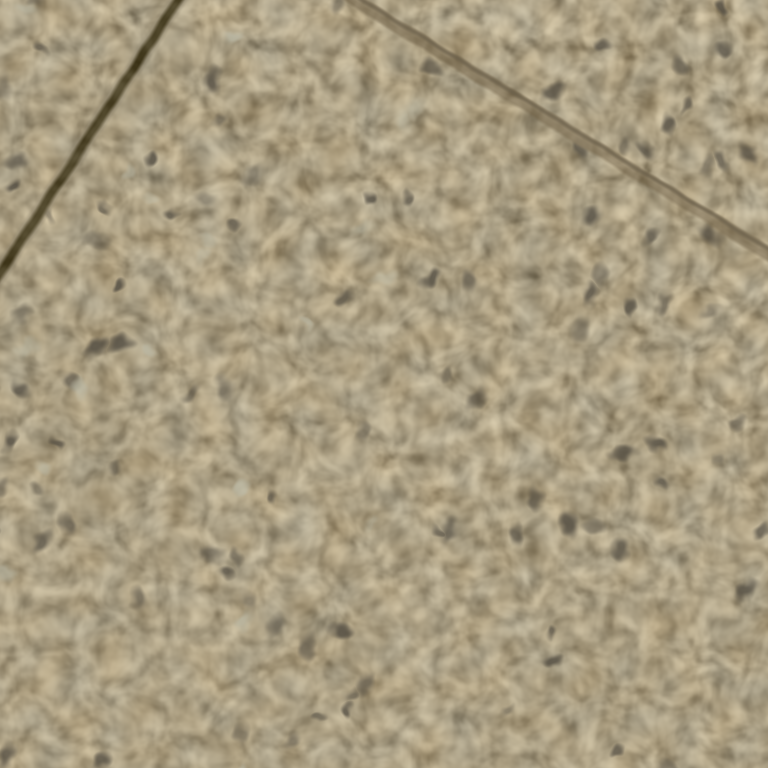
A WebGL 2 fragment shader for this texture:

```glsl
#version 300 es
precision highp float;

uniform vec2 u_resolution;
out vec4 fragColor;

#define GRAIN_SCALE 41.0
#define GRAIN_CONTRAST 0.195
#define CHIP_CELLS 26.0
#define CHIP_SHARE 0.13
#define PALE_SHARE 0.03
#define STONE vec3(0.675, 0.627, 0.517)
#define CHIP_DARK vec3(0.31, 0.29, 0.25)
#define CHIP_PALE vec3(0.74, 0.74, 0.67)
#define DEEP_JOINT vec3(0.27, 0.235, 0.125)
#define SHALLOW_JOINT vec3(0.535, 0.48, 0.375)

float hash(vec2 p) {
    return fract(sin(dot(p, vec2(127.1, 311.7))) * 43758.5453);
}

vec2 direction(vec2 cell) {
    float angle = 6.28318 * hash(cell);
    return vec2(cos(angle), sin(angle));
}

// Gradient noise, roughly -0.7 to 0.7
float noise(vec2 p) {
    vec2 i = floor(p), f = fract(p);
    vec2 w = f * f * (3.0 - 2.0 * f);
    vec2 e = vec2(1.0, 0.0);
    float bottom = mix(dot(direction(i), f), dot(direction(i + e.xy), f - e.xy), w.x);
    float top = mix(dot(direction(i + e.yx), f - e.yx), dot(direction(i + e.xx), f - e.xx), w.x);
    return mix(bottom, top, w.y);
}

// Soft worm-like grain from two warped octaves
float grain(vec2 p) {
    vec2 warp = vec2(noise(p * 19.0 + 3.7), noise(p * 19.0 + 41.3));
    vec2 q = p * GRAIN_SCALE + 0.5 * warp;
    return noise(q) + 0.62 * noise(q * 1.93 + 17.4) + 0.16 * noise(q * 3.7 + 8.1);
}

// Coverage of scattered mineral chips: x dark, y pale
vec2 chips(vec2 p) {
    vec2 q = p * CHIP_CELLS;
    q += 0.22 * vec2(noise(q * 2.3), noise(q * 2.3 + 29.0));
    vec2 home = floor(q);
    vec2 cover = vec2(0.0);
    for (int y = -1; y <= 1; y++) {
        for (int x = -1; x <= 1; x++) {
            vec2 cell = home + vec2(x, y);
            vec2 center = cell + vec2(hash(cell + 11.3), hash(cell + 27.9));
            vec2 axis = direction(cell + 53.1);
            vec2 d = q - center;
            d = vec2(dot(d, axis), dot(d, vec2(-axis.y, axis.x)));
            float radius = mix(0.22, 0.42, hash(cell + 71.7));
            float r = length(d * vec2(0.8, 1.3)) / radius;
            float body = (1.0 - smoothstep(0.25, 1.25, r)) * mix(0.45, 0.95, hash(cell + 90.2));
            float kind = hash(cell + 5.9);
            float dark = step(kind, CHIP_SHARE);
            float pale = step(1.0 - PALE_SHARE, kind);
            cover = max(cover, body * vec2(dark, pale));
        }
    }
    return cover;
}

// Signed distance to the line through a and b, positive on its left
float lineDistance(vec2 p, vec2 a, vec2 b) {
    vec2 along = normalize(b - a);
    return dot(p - a, vec2(-along.y, along.x));
}

float band(float d, float halfWidth, float blur) {
    return 1.0 - smoothstep(halfWidth - blur, halfWidth + blur, abs(d));
}

void main() {
    vec2 p = gl_FragCoord.xy / u_resolution;

    // Stone body, slightly rougher toward the upper right
    float rough = mix(0.85, 1.15, 0.5 * (p.x + p.y));
    float tone = grain(p);
    tone -= 0.2 * tone * tone;
    vec3 color = STONE + GRAIN_CONTRAST * rough * tone * vec3(1.0, 0.99, 0.93);
    color += 0.03 * noise(p * 7.0 + 2.6);
    color += 0.035 * noise(p * 24.0 + 60.0) * vec3(0.7, 0.0, -0.9);

    // Mineral chips
    vec2 cover = chips(p);
    color = mix(color, CHIP_DARK, cover.x * 0.85);
    color = mix(color, CHIP_PALE, cover.y * 0.65);

    // Deep narrow joint at the upper left
    float wobble = 0.0025 * noise(p * 30.0 + 13.0);
    float deep = lineDistance(p, vec2(0.0, 0.645), vec2(0.232, 1.0)) + wobble;
    float shade = 0.1 * tone;
    color = mix(color, STONE * 0.78, 0.55 * band(deep, 0.0095, 0.004));
    color = mix(color, DEEP_JOINT + shade, 0.92 * band(deep, 0.0055, 0.0035));

    // Shallow worn joint at the upper right, darker along its upper edge
    float shallow = lineDistance(p, vec2(0.462, 1.0), vec2(1.0, 0.67)) + wobble;
    color = mix(color, SHALLOW_JOINT + shade, 0.85 * band(shallow, 0.0085, 0.003));
    color = mix(color, SHALLOW_JOINT * 0.76, 0.6 * band(shallow - 0.005, 0.0025, 0.0025));

    fragColor = vec4(clamp(color, 0.0, 1.0), 1.0);
}
```
